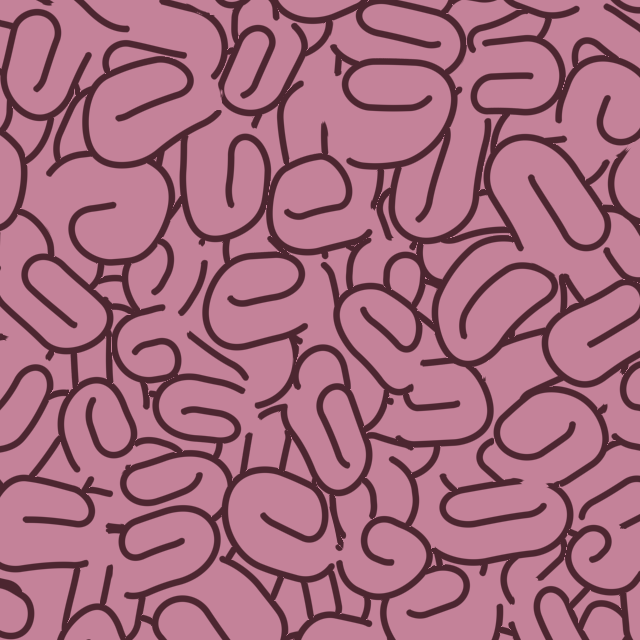
A WebGL 1 fragment shader for this pattern:

```glsl
precision highp float;

uniform vec2 u_resolution;

const vec3 FLESH_COLOR = vec3(0.77, 0.51, 0.60);
const vec3 CREASE_COLOR = vec3(0.30, 0.15, 0.19);

const float LINE_HALF_WIDTH = 0.0051;
const float EDGE_PIXELS = 0.8;           // softness of the line edge
const int LAYERS = 10;                   // stacked grids of folds
const float CELL_SIZE = 0.35;            // must contain the largest fold
const float CELL_JITTER = 0.06;
const vec2 RADIUS_RANGE = vec2(0.054, 0.075);
const vec2 LENGTH_RANGE = vec2(0.005, 0.09);
const vec2 TAIL_RANGE = vec2(0.1, 1.2);  // radians
const vec2 CURL_RANGE = vec2(0.0, 1.1);  // radians
const vec2 HOOK_RANGE = vec2(0.45, 0.56);
const float MAX_BEND = 2.0;
const float WARP_FREQUENCY = 4.0;
const float WARP_AMOUNT = 0.05;
const float SLOPE_STEP = 0.001;
const float PI = 3.14159265;

vec2 hash2(vec2 p) {
  vec3 h = fract(p.xyx * vec3(0.1031, 0.1030, 0.0973));
  h += dot(h, h.yzx + 33.33);
  return fract((h.xx + h.yz) * h.zy);
}

vec2 direction(float angle) {
  return vec2(cos(angle), sin(angle));
}

float cornerSlope(vec2 corner, vec2 offset) {
  return dot(direction(2.0 * PI * hash2(corner).x), offset);
}

float gradientNoise(vec2 p) {
  vec2 i = floor(p), f = fract(p);
  vec2 u = f * f * f * (f * (f * 6.0 - 15.0) + 10.0);
  vec2 e = vec2(1.0, 0.0);
  float low = mix(cornerSlope(i, f), cornerSlope(i + e, f - e), u.x);
  float high = mix(cornerSlope(i + e.yx, f - e.yx), cornerSlope(i + 1.0, f - 1.0), u.x);
  return mix(low, high, u.y);
}

vec2 warp(vec2 p) {
  vec2 q = p * WARP_FREQUENCY;
  return p + WARP_AMOUNT * vec2(gradientNoise(q + 13.7), gradientNoise(q + 57.2));
}

// Distance to a circular arc running from one angle to another.
float arcDistance(vec2 p, float radius, float from, float to) {
  vec2 middle = direction(0.5 * (from + to));
  p = vec2(abs(p.x * middle.y - p.y * middle.x), dot(p, middle));
  vec2 tip = vec2(sin(0.5 * (to - from)), cos(0.5 * (to - from)));
  return tip.y * p.x > tip.x * p.y ? length(p - tip * radius) : abs(length(p) - radius);
}

// One fold: x is the distance to its line, y the distance to its body.
vec2 fold(vec2 p, vec2 seed) {
  vec2 pose = hash2(seed + 5.0), size = hash2(seed + 71.0);
  vec2 ends = hash2(seed + 133.0), form = hash2(seed + 211.0);
  float radius = mix(RADIUS_RANGE.x, RADIUS_RANGE.y, size.x);
  float extent = mix(LENGTH_RANGE.x, LENGTH_RANGE.y, size.y);
  float tail = mix(TAIL_RANGE.x, TAIL_RANGE.y, ends.x);
  float curl = mix(CURL_RANGE.x, CURL_RANGE.y, ends.y);
  float hook = radius * mix(HOOK_RANGE.x, HOOK_RANGE.y, form.x);

  // Turn, mirror and bend, then stretch the legs
  vec2 axis = direction(2.0 * PI * pose.x);
  p = vec2(dot(p, axis), dot(p, vec2(-axis.y, axis.x)));
  if (pose.y < 0.5) p.x = -p.x;
  p.x += MAX_BEND * (2.0 * form.y - 1.0) * p.y * p.y;
  p.y -= 0.5 * extent;
  p.y -= clamp(p.y, -extent, 0.0);

  float rim = arcDistance(p, radius, -tail, PI);
  float crease = arcDistance(p - vec2(hook - radius, 0.0), hook, PI, 2.0 * PI + curl);
  return vec2(min(rim, crease), length(p) - radius);
}

// Each layer hides the lines below its bodies, leaving round ends.
float lineField(vec2 p) {
  p = warp(p);
  float lines = 1.0;
  for (int i = 0; i < LAYERS; i++) {
    float layer = float(i);
    vec2 grid = p / CELL_SIZE + fract(layer * vec2(0.7549, 0.5698)) + 2.0;
    vec2 seed = floor(grid) + layer * vec2(17.0, 31.0);
    vec2 jitter = CELL_JITTER * (hash2(seed) - 0.5);
    vec2 shape = fold((fract(grid) - 0.5 - jitter) * CELL_SIZE, seed);
    lines = min(length(vec2(lines, max(-shape.y, 0.0))), shape.x);
  }
  return lines;
}

void main() {
  float shortSide = min(u_resolution.x, u_resolution.y);
  vec2 p = gl_FragCoord.xy / shortSide;

  // Divide by the slope to keep the line width even under the warp
  float field = lineField(p);
  vec2 slope = vec2(lineField(p + vec2(SLOPE_STEP, 0.0)),
                    lineField(p + vec2(0.0, SLOPE_STEP))) - field;
  float dist = field / clamp(length(slope) / SLOPE_STEP, 0.65, 1.5);

  float edge = EDGE_PIXELS / shortSide;
  float ink = 1.0 - smoothstep(-edge, edge, dist - LINE_HALF_WIDTH);
  gl_FragColor = vec4(mix(FLESH_COLOR, CREASE_COLOR, ink), 1.0);
}
```
